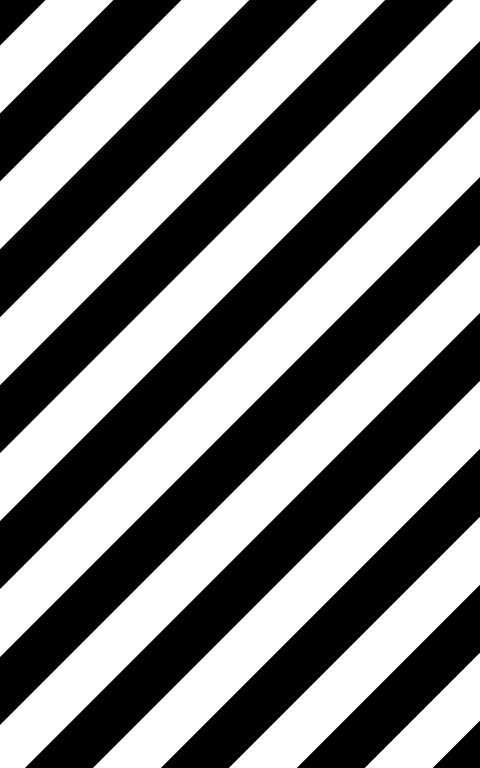
Give the GLSL for this pattern, as a WebGL 1 fragment shader.

```glsl
precision highp float;
// Draws even black and white diagonal stripes rising to the right at 45 degrees.

uniform vec2 u_resolution;

const float STRIPE_PERIOD = 0.2831;  // spacing along an edge, in canvas widths
const float STRIPE_CENTER = 0.3072;  // middle of one dark stripe along the top
const float DARK_SHARE = 0.5;        // dark part of each period
const vec3 DARK = vec3(0.0);
const vec3 LIGHT = vec3(1.0);

// Signed distance to the nearest dark stripe, negative inside it.
float stripeDistance(float along, float period, float center, float share) {
  float offset = (fract((along - center) / period + 0.5) - 0.5) * period;
  return abs(offset) - 0.5 * share * period;
}

// Coverage of a shape, smoothed over about one pixel.
float coverage(float dist, float pixel) {
  return clamp(0.5 - dist / pixel, 0.0, 1.0);
}

void main() {
  // Canvas widths measured from the upper left corner.
  vec2 p = vec2(gl_FragCoord.x, u_resolution.y - gl_FragCoord.y) / u_resolution.x;
  float pixel = 1.0 / u_resolution.x;

  // Diagonal coordinate, constant along each stripe.
  float diagonal = p.x + p.y;
  float dist = stripeDistance(diagonal, STRIPE_PERIOD, STRIPE_CENTER, DARK_SHARE);

  // The diagonal coordinate grows sqrt(2) times faster than true distance.
  float dark = coverage(dist * inversesqrt(2.0), pixel);
  gl_FragColor = vec4(mix(LIGHT, DARK, dark), 1.0);
}
```
